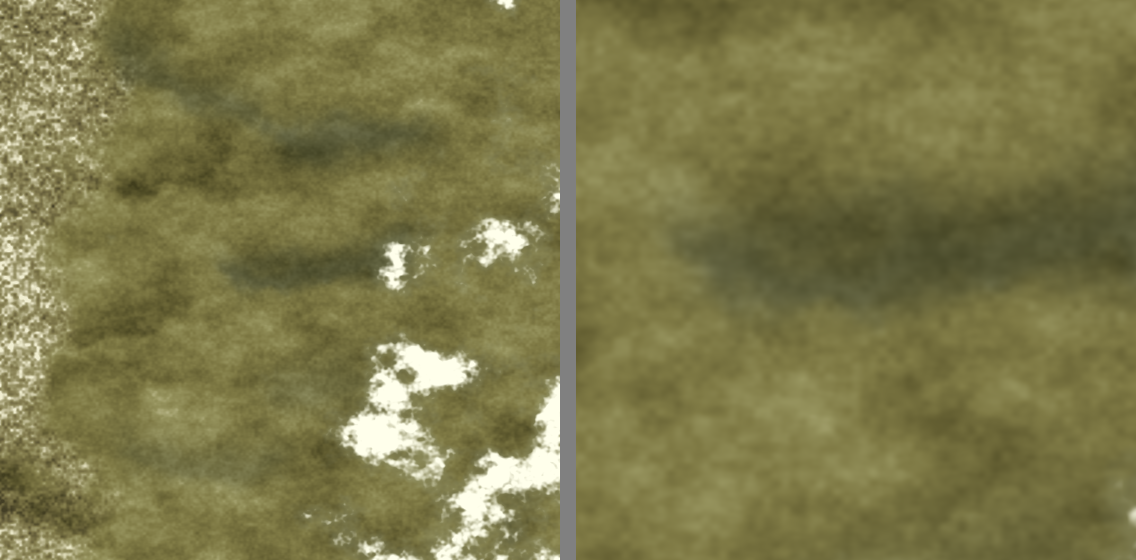
Left: the whole. Right: its middle third, enlarged.
This texture is drawn by a three.js fragment shader. Its source:

```glsl
// Weathered olive ground: stretched noise mottling toned through a colour ramp,
// with soft cool shadow streaks, hollows with a crisp lower rim, a gritty pale
// margin on the left and rows of broken white flecks towards the lower right.
varying vec2 vUv;

const vec3 DEEP   = vec3(0.25, 0.24, 0.11);
const vec3 SHADE  = vec3(0.40, 0.38, 0.20);
const vec3 OLIVE  = vec3(0.50, 0.48, 0.27);
const vec3 STRAW  = vec3(0.59, 0.58, 0.37);
const vec3 SAND   = vec3(0.73, 0.72, 0.54);
const vec3 CREAM  = vec3(0.93, 0.93, 0.78);
const vec3 WHITE  = vec3(1.00, 1.00, 0.92);
const vec3 COOL   = vec3(0.31, 0.32, 0.21);
const vec3 VEIL   = vec3(0.55, 0.56, 0.41);
const vec3 GREYING = vec3(0.015, 0.005, 0.04);

const float BASE_TONE   = 0.47;
const float BROAD_GAIN  = 0.65;
const float MOTTLE_GAIN = 0.65;
const float GRAIN_GAIN  = 0.22;
const float GRIT_GAIN   = 0.85;
const float WARP        = 0.12;
const float ROW_SPACING = 0.19;
const float FLECK_EDGE  = 0.13;

float hash(vec2 p) {
  vec3 q = fract(vec3(p.xyx) * 0.1031);
  q += dot(q, q.yzx + 33.33);
  return fract((q.x + q.y) * q.z);
}

float noise(vec2 p) {
  vec2 i = floor(p), f = fract(p);
  f = f * f * (3.0 - 2.0 * f);
  return mix(mix(hash(i), hash(i + vec2(1.0, 0.0)), f.x),
             mix(hash(i + vec2(0.0, 1.0)), hash(i + 1.0), f.x), f.y);
}

float fbm(vec2 p) {
  float sum = 0.0, weight = 1.0, total = 0.0;
  for (int i = 0; i < 5; i++) {
    sum += weight * noise(p);
    total += weight;
    weight *= 0.6;
    p = mat2(0.8, 0.6, -0.6, 0.8) * p * 2.0 + 17.3;
  }
  return sum / total;
}

// Soft stroke from a to b, with its own fade above and below the line
float streak(vec2 p, vec2 a, vec2 b, float above, float below) {
  vec2 ab = b - a, ap = p - a;
  float d = length(ap - ab * clamp(dot(ap, ab) / dot(ab, ab), 0.0, 1.0));
  float side = smoothstep(-0.01, 0.01, ab.x * ap.y - ab.y * ap.x);
  float w = mix(below, above, side);
  return exp(-d * d / (w * w));
}

vec3 ramp(float t) {
  vec3 c = mix(DEEP, SHADE, clamp(t / 0.28, 0.0, 1.0));
  c = mix(c, OLIVE, clamp((t - 0.28) / 0.22, 0.0, 1.0));
  c = mix(c, STRAW, clamp((t - 0.50) / 0.20, 0.0, 1.0));
  c = mix(c, SAND, clamp((t - 0.70) / 0.17, 0.0, 1.0));
  return mix(c, CREAM, clamp((t - 0.87) / 0.23, 0.0, 1.0));
}

void main() {
  vec2 uv = vUv;
  vec2 wobble = vec2(fbm(uv * 7.0), fbm(uv * 7.0 + 31.0)) - 0.5;
  vec2 p = uv + WARP * wobble;

  // Ground mottling, drawn out sideways
  float grain = 0.5 * (noise(uv * vec2(105.0, 125.0)) + noise(uv * 190.0 + 5.0));
  float tone = BASE_TONE
    + BROAD_GAIN * (fbm(uv * vec2(3.0, 6.5) + 4.0) - 0.5)
    + MOTTLE_GAIN * (fbm(uv * vec2(13.0, 21.0) + 9.0) - 0.5)
    + GRAIN_GAIN * (grain - 0.5);

  // Gritty pale margin, wider towards the top
  float edge = 0.06 + 0.09 * uv.y + 0.35 * wobble.y;
  float pale = 1.0 - smoothstep(edge - 0.06, edge + 0.09, uv.x);
  tone += pale * (0.21 + GRIT_GAIN * (grain - 0.5));

  // Brown hollows
  float hollow = streak(p, vec2(0.24, 0.66), vec2(0.36, 0.73), 0.045, 0.018);
  hollow = max(hollow, streak(p, vec2(0.13, 0.39), vec2(0.32, 0.47), 0.040, 0.014));
  hollow = max(hollow, streak(p, vec2(0.01, 0.08), vec2(0.16, 0.08), 0.060, 0.009));
  hollow = max(hollow, 0.7 * streak(p, vec2(0.12, 0.30), vec2(0.25, 0.34), 0.04, 0.03));
  tone -= 0.27 * hollow;

  // Cool shadow streaks
  float shadow = streak(p, vec2(0.50, 0.77), vec2(0.74, 0.765), 0.035, 0.040);
  shadow = max(shadow, streak(p, vec2(0.43, 0.505), vec2(0.73, 0.53), 0.035, 0.024));
  shadow = max(shadow, 0.75 * streak(p, vec2(0.22, 0.91), vec2(0.46, 0.80), 0.04, 0.03));
  shadow = max(shadow, 0.50 * streak(p, vec2(0.25, 0.20), vec2(0.50, 0.17), 0.04, 0.03));
  shadow = max(shadow, 0.45 * streak(p, vec2(0.52, 0.30), vec2(0.64, 0.33), 0.05, 0.04));
  vec3 color = ramp(tone) + pale * GREYING;
  color = mix(color, COOL + 0.25 * (tone - BASE_TONE), 0.75 * shadow);

  // White flecks: rows that thicken towards the lower right
  float right = smoothstep(0.47, 0.62, uv.x - 0.25 * uv.y);
  float low = 1.0 - smoothstep(0.35, 0.72, uv.y);
  float row = cos(6.2832 * (uv.y + 0.15 * (uv.x - 0.7) - 0.57) / ROW_SPACING);
  float cover = fbm(uv * vec2(10.0, 12.0) + 52.0) - 0.5
    - 0.42 + right * (0.26 + 0.16 * low + 0.07 * row);
  color = mix(color, VEIL, 0.45 * smoothstep(-0.14, 0.05, cover));
  color = mix(color, WHITE, smoothstep(0.0, FLECK_EDGE, cover + 0.10 * (grain - 0.5)));

  gl_FragColor = vec4(color, 1.0);
}
```
